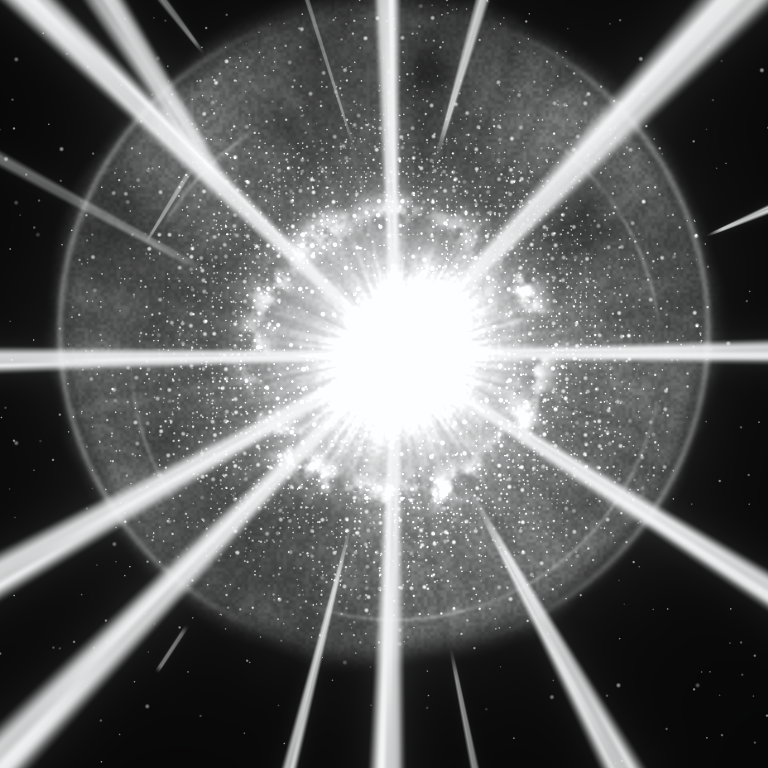
A Shadertoy shader for this background:

```glsl
#define BURST vec2(0.515, 0.538)
#define HALO vec2(0.500, 0.570)
#define HALO_RADIUS 0.422
#define RING_RADIUS 0.186
#define ARC_RADIUS 0.345
#define RAY_ROOT 0.007
#define RAY_LIGHT 0.96
#define HAZE 0.31
#define DUST_LIGHT 0.55

const int RAYS = 9;
const int STRANDS = 11;

// Ray end point and half width there
const vec3 rays[RAYS] = vec3[RAYS](
    vec3(0.504, 1.0, 0.020), vec3(0.504, 0.0, 0.027), vec3(0.0, 0.531, 0.020),
    vec3(1.0, 0.542, 0.019), vec3(0.040, 1.0, 0.032), vec3(0.957, 1.0, 0.046),
    vec3(1.0, 0.232, 0.026), vec3(0.0, 0.251, 0.033), vec3(0.020, 0.030, 0.040));

// Loose strand from start to end
const vec4 strands[STRANDS] = vec4[STRANDS](
    vec4(0.300, 0.740, 0.137, 1.0), vec4(0.605, 0.375, 0.810, 0.0),
    vec4(0.460, 0.330, 0.377, 0.0), vec4(0.567, 0.790, 0.628, 1.0),
    vec4(0.280, 0.640, 0.0, 0.793), vec4(0.918, 0.692, 1.0, 0.727),
    vec4(0.586, 0.160, 0.618, 0.0), vec4(0.267, 0.928, 0.212, 1.0),
    vec4(0.252, 0.785, 0.200, 0.700), vec4(0.245, 0.187, 0.210, 0.134),
    vec4(0.463, 0.800, 0.400, 1.0));

// Half width at start, at end, and brightness
const vec3 strandShape[STRANDS] = vec3[STRANDS](
    vec3(0.014, 0.028, 0.85), vec3(0.002, 0.030, 0.95), vec3(0.002, 0.012, 0.85),
    vec3(0.003, 0.011, 0.80), vec3(0.006, 0.012, 0.38), vec3(0.002, 0.007, 0.85),
    vec3(0.003, 0.007, 0.55), vec3(0.003, 0.007, 0.45), vec3(0.005, 0.003, 0.50),
    vec3(0.004, 0.004, 0.45), vec3(0.002, 0.004, 0.40));

float hash(vec2 p) {
    vec3 q = fract(vec3(p.xyx) * 0.1031);
    q += dot(q, q.yzx + 33.33);
    return fract((q.x + q.y) * q.z);
}

float noise(vec2 p) {
    vec2 i = floor(p), f = fract(p);
    f = f * f * (3.0 - 2.0 * f);
    return mix(mix(hash(i), hash(i + vec2(1, 0)), f.x),
               mix(hash(i + vec2(0, 1)), hash(i + vec2(1, 1)), f.x), f.y);
}

float fbm(vec2 p) {
    float sum = 0.0, gain = 0.5;
    for (int i = 0; i < 4; i++) {
        sum += gain * noise(p);
        p = p * 2.03 + 17.0;
        gain *= 0.5;
    }
    return sum;
}

float bell(float x, float width) {
    return exp(-x * x / (width * width));
}

// Tapered soft beam: x = body, y = surrounding glow, z = position along it
vec3 beam(vec2 p, vec2 a, vec2 b, float startWidth, float endWidth) {
    vec2 axis = b - a, q = p - a;
    float along = dot(q, axis) / dot(axis, axis);
    float side = (axis.x * q.y - axis.y * q.x) / length(axis);
    float width = mix(startWidth, endWidth, clamp(along, 0.0, 1.2));
    float fibre = noise(vec2(side / width * 3.5 + a.y * 70.0 + b.x * 40.0, along * 3.0));
    float body = smoothstep(width, width * 0.3, abs(side)) * (0.78 + 0.22 * fibre);
    return vec3(body, exp(-abs(side) / (width * 0.9)), along);
}

// One soft speck per grid cell, present with the given chance
float specks(vec2 p, float cells, float chance) {
    vec2 id = floor(p * cells);
    vec2 spot = 0.3 + 0.4 * vec2(hash(id + 3.1), hash(id + 57.7));
    float seed = hash(id + 91.3);
    float dotShape = smoothstep(0.28, 0.05, length(fract(p * cells) - spot));
    return dotShape * step(1.0 - chance, seed) * (0.3 + 0.7 * hash(id + 12.9));
}

void mainImage(out vec4 fragColor, in vec2 fragCoord) {
    vec2 p = (fragCoord - 0.5 * iResolution.xy) / min(iResolution.x, iResolution.y) + 0.5;
    vec2 q = p - BURST, h = p - HALO;
    float r = length(q), haloR = length(h);
    vec2 dir = q / max(r, 0.0001);
    float cloud = fbm(p * 7.0 + 4.0), grain = noise(p * 240.0);
    float streak = noise(dir * 26.0 + r * 1.5);

    // Hazy disc with a thin rim and a faint inner arc
    float disc = smoothstep(HALO_RADIUS + 0.025, HALO_RADIUS - 0.025, haloR + (cloud - 0.5) * 0.05);
    float light = 0.025 + 0.07 * exp(-max(haloR - HALO_RADIUS, 0.0) * 18.0) * cloud;
    light += HAZE * disc * (0.2 + 1.15 * cloud) * (0.72 + 0.35 * grain + 0.2 * streak);
    light += 0.22 * bell(haloR - HALO_RADIUS, 0.005) * smoothstep(0.1, 0.38, abs(h.x));
    light += 0.13 * bell(r - ARC_RADIUS, 0.003) * smoothstep(0.4, 0.65, noise(dir * 3.0 + 8.0));

    // Bright core with fine radial streaks and a broken ring
    light += 0.50 * exp(-pow(r / 0.18, 4.0)) * (0.85 + 0.25 * streak);
    light += 0.42 * exp(-r / 0.14) + 0.6 * bell(r, 0.055);
    float patches = smoothstep(0.32, 0.65, fbm(p * 38.0));
    light += 0.38 * bell(r - RING_RADIUS, 0.022) * patches * (0.5 + noise(dir * 4.0));

    // Dust, denser near the ring
    float dense = disc * (0.05 + 0.3 * bell(r - 0.23, 0.08));
    for (int i = 0; i < 3; i++) {
        float cells = 70.0 + 45.0 * float(i);
        light += DUST_LIGHT * specks(p + float(i) * 0.37, cells, dense + 0.008);
    }

    // Main rays
    for (int i = 0; i < RAYS; i++) {
        vec3 b = beam(p, BURST, rays[i].xy, RAY_ROOT, rays[i].z);
        float ahead = smoothstep(0.0, 0.04, b.z);
        light += 0.13 * b.y * ahead;
        light = mix(light, max(light, RAY_LIGHT), b.x * ahead);
    }

    // Loose strands
    for (int i = 0; i < STRANDS; i++) {
        vec3 s = strandShape[i];
        vec3 b = beam(p, strands[i].xy, strands[i].zw, s.x, s.y);
        float fade = smoothstep(0.0, 0.3, b.z) * smoothstep(1.2, 1.0, b.z) * s.z;
        light += 0.1 * b.y * fade;
        light = mix(light, max(light, RAY_LIGHT), b.x * fade);
    }

    light = clamp(light, 0.0, 1.0);
    fragColor = vec4(light * vec3(0.992, 0.998, 1.0), 1.0);
}
```
